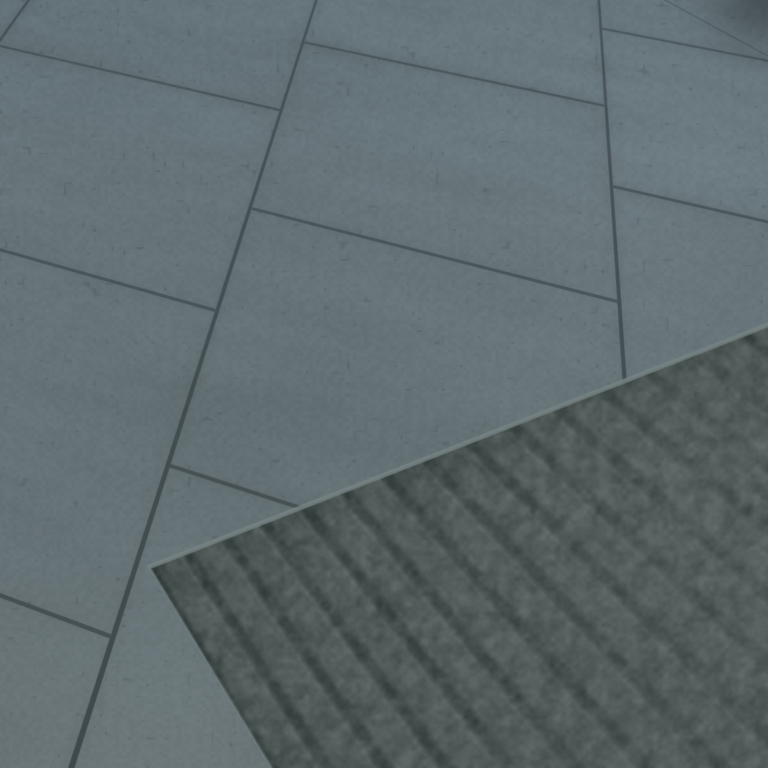
Reproduce this texture procedurally as a Shadertoy shader.

```glsl
const vec3 SLATE = vec3(0.39, 0.44, 0.455);
const vec3 SLATE_LIGHT = vec3(0.435, 0.49, 0.51);
const vec3 JOINT = vec3(0.23, 0.27, 0.28);
const vec3 MAT_DARK = vec3(0.235, 0.275, 0.27);
const vec3 MAT_LIGHT = vec3(0.375, 0.41, 0.405);
const vec3 RIM = vec3(0.47, 0.52, 0.52);

// Perspective from tile grid (column, row) to the canvas, y pointing down
const mat3 FLOOR_TO_CANVAS = mat3(0.3409, 0.0740, -0.068,
                                  -0.1266, 0.1682, -0.177,
                                  0.3945, 0.0547, 1.0);
const float BOND_SHIFT = 0.46;
const float JOINT_WIDTH = 0.0024;

const vec2 MAT_CORNER = vec2(0.195, 0.738);
const vec2 MAT_TOP = vec2(0.805, -0.315);
const vec2 RIB_VANISH = vec2(-0.6875, -0.715);
const float RIB_COUNT = 16.5;
const float RIB_SPREAD = 2.0;
const float RIM_WIDTH = 0.0030;

float hash(vec2 p) {
    return fract(sin(dot(p, vec2(127.1, 311.7))) * 43758.5453);
}

float noise(vec2 p) {
    vec2 i = floor(p), f = fract(p);
    f = f * f * (3.0 - 2.0 * f);
    return mix(mix(hash(i), hash(i + vec2(1, 0)), f.x),
               mix(hash(i + vec2(0, 1)), hash(i + vec2(1, 1)), f.x), f.y);
}

float fbm(vec2 p) {
    float sum = 0.0, amp = 0.5;
    for (int i = 0; i < 4; i++) {
        sum += amp * noise(p);
        p = mat2(1.6, 1.2, -1.2, 1.6) * p + 3.7;
        amp *= 0.5;
    }
    return sum;
}

float cross2(vec2 a, vec2 b) { return a.x * b.y - a.y * b.x; }

float band(float d, float width, float soft) {
    return 1.0 - smoothstep(width - soft, width + soft, abs(d));
}

float glow(vec2 p, vec2 center, vec2 size) {
    vec2 d = (p - center) / size;
    return exp(-dot(d, d));
}

float segment(vec2 p, vec2 a, vec2 b) {
    vec2 ab = b - a;
    return length(p - a - ab * clamp(dot(p - a, ab) / dot(ab, ab), 0.0, 1.0));
}

vec3 paving(vec2 p, float px) {
    vec3 h = inverse(FLOOR_TO_CANVAS) * vec3(p, 1.0);
    vec2 grid = h.xy / h.z;
    // Grid change per canvas unit turns grid offsets into canvas distances
    vec2 rate = vec2(length(vec2(dFdx(grid.x), dFdy(grid.x))),
                     length(vec2(dFdx(grid.y), dFdy(grid.y)))) / px;
    float column = floor(grid.x);
    float row = grid.y - BOND_SHIFT * mod(column, 2.0);
    float columnDist = abs(grid.x - round(grid.x)) / rate.x;
    float rowDist = abs(row - round(row)) / rate.y;

    // Stone: broad light, streaks along the rows, fine grain
    float light = 0.28 + 0.45 * glow(p, vec2(0.86, 0.27), vec2(0.28, 0.22))
                + 0.2 * glow(p, vec2(0.55, 0.14), vec2(0.25, 0.16))
                + 0.35 * glow(p, vec2(0.22, 0.94), vec2(0.12, 0.17))
                - 0.25 * glow(p, vec2(0.38, 0.54), vec2(0.18, 0.12));
    light += 0.7 * (fbm(grid * vec2(3.0, 8.0)) - 0.47);
    light += 0.16 * (hash(vec2(column, floor(row))) - 0.5);
    vec3 stone = mix(SLATE, SLATE_LIGHT, light);
    stone += vec3(-0.012, 0.0, 0.018) * (0.5 - p.y);
    stone += 0.025 * (noise(p * 210.0) - 0.5);
    stone -= 0.04 * smoothstep(0.86, 1.0, noise(p * 130.0 + 9.0));
    stone *= 1.0 - 0.3 * glow(p, vec2(1.0, 0.0), vec2(0.07, 0.06));

    // Joints widen toward the viewer
    float soft = max(px, 0.0012);
    float width = JOINT_WIDTH * (0.55 + 0.8 * p.y);
    float joint = max(band(columnDist, width * 1.2, soft), 0.85 * band(rowDist, width, soft));
    float crack = segment(p, vec2(0.866, 0.0), vec2(1.0, 0.073));
    joint = max(joint, 0.6 * band(crack, 0.001, soft));
    stone *= 1.0 - 0.06 * exp(-min(columnDist, rowDist) / 0.008);
    return mix(stone, JOINT, joint * (0.65 + 0.25 * p.y));
}

vec3 ribbedMat(vec2 p, float topDist, float leftDist) {
    // Ribs fan out from one vanishing point
    vec2 ray = p - RIB_VANISH;
    float along = -cross2(ray, MAT_CORNER - RIB_VANISH) / cross2(ray, MAT_TOP);
    float rib = along * (RIB_COUNT - RIB_SPREAD * along);
    float f = fract(rib);
    float depth = length(ray);
    float fade = 1.0 - 0.45 * smoothstep(0.35, 1.0, p.x);
    float groove = 1.0 - smoothstep(0.04, 0.22, min(f, 1.0 - f));
    float crest = band(f - 0.80, 0.02, 0.08);

    // Woven mottling stretched along the ribs
    float mottle = fbm(vec2(rib * 4.0, depth * 75.0));
    float fleck = noise(p * 150.0);
    float tone = 0.60 + 0.95 * (mottle - 0.47) + 0.3 * (fleck - 0.5);
    tone += fade * (0.20 * crest - 0.48 * groove);
    tone += 0.12 * glow(p, vec2(0.95, 0.68), vec2(0.28, 0.25));
    tone -= 0.28 * exp(-max(topDist, 0.0) / 0.025);
    tone -= 0.20 * exp(-max(leftDist, 0.0) / 0.025);
    return mix(MAT_DARK, MAT_LIGHT, tone);
}

void mainImage(out vec4 fragColor, in vec2 fragCoord) {
    vec2 p = fragCoord / iResolution.xy;
    p.y = 1.0 - p.y;
    float px = 1.0 / iResolution.y;
    float soft = max(px, 0.0015);

    vec2 side = normalize(MAT_CORNER - RIB_VANISH);
    float topDist = cross2(normalize(MAT_TOP), p - MAT_CORNER);
    float leftDist = -cross2(side, p - MAT_CORNER);
    float inside = min(topDist, leftDist);

    vec3 color = paving(p, px);
    color = mix(color, ribbedMat(p, topDist, leftDist), smoothstep(-soft, soft, inside));

    // Raised rim along the top, fainter along the side
    float topRim = band(topDist, RIM_WIDTH, soft) * smoothstep(-0.006, 0.0, leftDist);
    float sideRim = band(leftDist, RIM_WIDTH * 0.6, soft) * smoothstep(-0.004, 0.0, topDist);
    color = mix(color, RIM, max(0.8 * topRim, 0.3 * sideRim));
    fragColor = vec4(color, 1.0);
}
```
